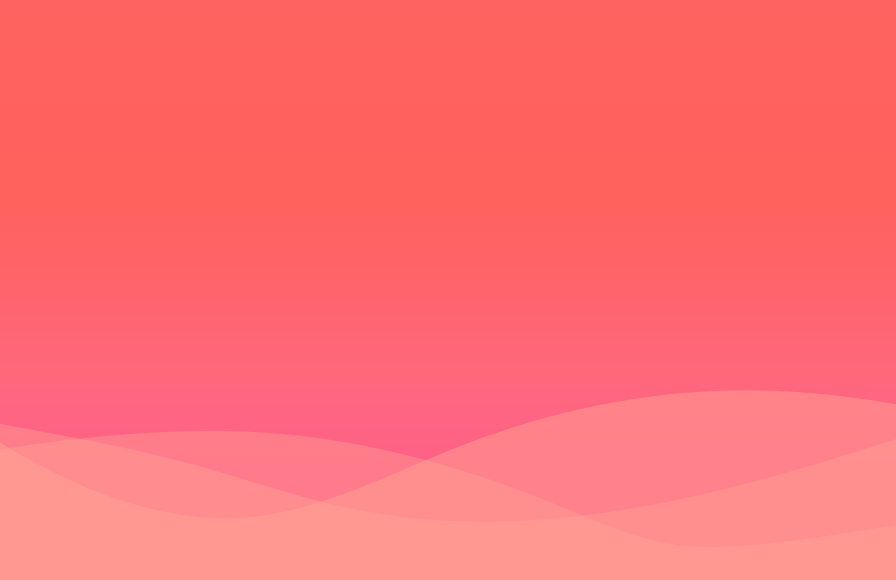
Reproduce this background procedurally as a Shadertoy shader.

```glsl
const vec3 CORAL_TOP = vec3(1.0, 0.388, 0.380);
const vec3 CORAL_MID = vec3(1.0, 0.382, 0.362);
const vec3 ROSE = vec3(1.0, 0.404, 0.492);
const vec3 DEEP_ROSE = vec3(1.0, 0.380, 0.530);
const vec3 WAVE_COLOR = vec3(1.0, 0.650, 0.575);

// Gradient stops, as height above the lower edge
const float MID_STOP = 0.66;
const float ROSE_STOP = 0.34;
const float DEEP_STOP = 0.20;

const float SLOPING_ALPHA = 0.40;
const float LOW_ALPHA = 0.38;
const float TALL_ALPHA = 0.46;

// Wave knots: position across, height, slope
const int KNOTS = 5;
const vec3 SLOPING_WAVE[KNOTS] = vec3[KNOTS](
    vec3(0.0, 0.269, -0.28), vec3(0.241, 0.188, -0.45),
    vec3(0.365, 0.1325, -0.38), vec3(0.54, 0.1005, 0.0),
    vec3(1.0, 0.243, 0.50));
const vec3 LOW_WAVE[KNOTS] = vec3[KNOTS](
    vec3(0.0, 0.225, 0.25), vec3(0.241, 0.257, 0.0),
    vec3(0.651, 0.1105, -0.67), vec3(0.788, 0.0565, 0.0),
    vec3(1.0, 0.094, 0.22));
const vec3 TALL_WAVE[KNOTS] = vec3[KNOTS](
    vec3(0.0, 0.237, -0.95), vec3(0.254, 0.1065, 0.0),
    vec3(0.482, 0.211, 0.66), vec3(0.833, 0.327, 0.0),
    vec3(1.0, 0.303, -0.27));

// Cubic Hermite segment between two knots
float hermite(vec3 a, vec3 b, float x) {
    float span = b.x - a.x;
    float t = clamp((x - a.x) / span, 0.0, 1.0);
    float s = 1.0 - t;
    return mix(a.y, b.y, t * t * (3.0 - 2.0 * t))
        + span * t * s * (a.z * s - b.z * t);
}

float waveHeight(vec3 knots[KNOTS], float x) {
    float height = knots[0].y;
    for (int i = 0; i < KNOTS - 1; i++) {
        if (x >= knots[i].x) height = hermite(knots[i], knots[i + 1], x);
    }
    return height;
}

// Coverage below a wave crest, with a one-pixel soft edge
float waveMask(vec3 knots[KNOTS], vec2 uv) {
    float depth = waveHeight(knots, uv.x) - uv.y;
    return clamp(depth * iResolution.y + 0.5, 0.0, 1.0);
}

vec3 skyColor(float y) {
    vec3 color = mix(CORAL_MID, CORAL_TOP, clamp((y - MID_STOP) / (1.0 - MID_STOP), 0.0, 1.0));
    color = mix(color, ROSE, clamp((MID_STOP - y) / (MID_STOP - ROSE_STOP), 0.0, 1.0));
    return mix(color, DEEP_ROSE, clamp((ROSE_STOP - y) / (ROSE_STOP - DEEP_STOP), 0.0, 1.0));
}

void mainImage(out vec4 fragColor, in vec2 fragCoord) {
    vec2 uv = fragCoord / iResolution.xy;
    vec3 color = skyColor(uv.y);

    // Translucent overlapping waves
    color = mix(color, WAVE_COLOR, TALL_ALPHA * waveMask(TALL_WAVE, uv));
    color = mix(color, WAVE_COLOR, LOW_ALPHA * waveMask(LOW_WAVE, uv));
    color = mix(color, WAVE_COLOR, SLOPING_ALPHA * waveMask(SLOPING_WAVE, uv));

    fragColor = vec4(color, 1.0);
}
```
